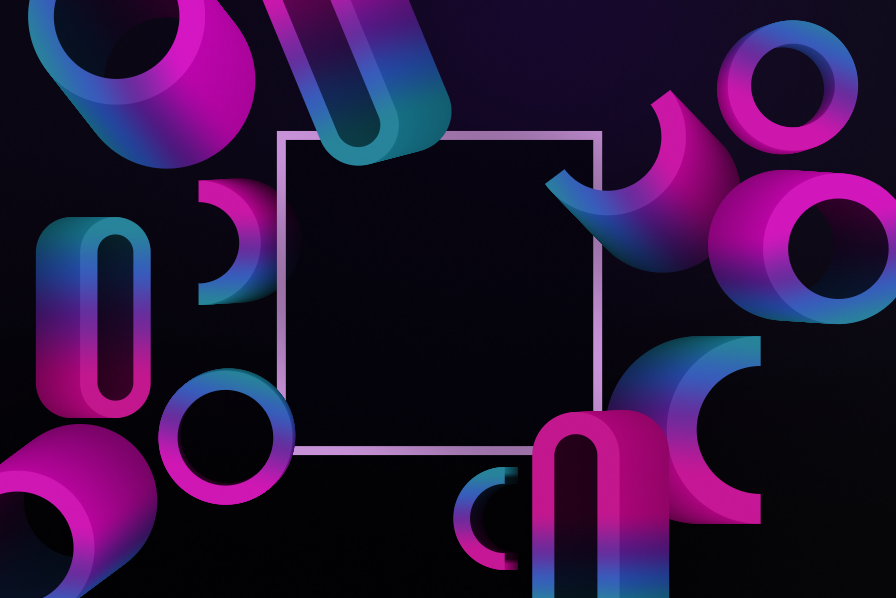
A Shadertoy shader for this background:

```glsl
// Neon-lit tubes, slots and half pipes float around a thin square frame.
// Each solid is a 2D ring profile swept along a short vector, painted as
// slices from back to front, with a pink-violet-blue-teal gradient across it.

const int SLICES = 32;
const float FACE_GAIN = 1.02;
const float FACE_LIFT = 0.07;
const float WALL_GAIN = 0.92;
const float GRAIN = 0.004;

const vec3 FUCHSIA = vec3(0.80, 0.02, 0.73);
const vec3 CRIMSON = vec3(0.70, 0.02, 0.42);
const vec3 VIOLET = vec3(0.35, 0.11, 0.57);
const vec3 BLUE = vec3(0.15, 0.31, 0.70);
const vec3 TEAL = vec3(0.09, 0.47, 0.56);
const vec3 NIGHT = vec3(0.038, 0.024, 0.075);
const vec3 TOP_GLOW = vec3(0.050, 0.005, 0.100);
const vec3 PANE = vec3(0.010, 0.007, 0.030);
const vec3 LILAC = vec3(0.74, 0.54, 0.80);

const vec2 FRAME_CENTER = vec2(0.735, 0.510);
const vec2 FRAME_HALF = vec2(0.272, 0.271);
const float FRAME_WIDTH = 0.015;
const vec2 NONE = vec2(0.0);

struct Tube {
    vec2 center;   // middle of the front face
    vec2 sweep;    // offset from front face to back face
    vec2 stretch;  // half spine of a slot, NONE for a ring
    vec2 cut;      // side kept of a half ring, NONE for a whole one
    vec2 tint;     // direction from pink to teal
    float radius;
    float hole;
    float warm;    // 0 fuchsia, 1 crimson
    float fade;    // darkening toward the back
    float bias;    // shift of the gradient toward teal
    float inner;   // brightness of the inner wall
};

float hash(vec2 p) {
    return fract(sin(dot(p, vec2(12.9898, 78.233))) * 43758.5453);
}

float coverage(float d) {
    return clamp(0.5 - d * iResolution.y, 0.0, 1.0);
}

float segmentDistance(vec2 p, vec2 a, vec2 b) {
    vec2 ab = b - a;
    float h = clamp(dot(p - a, ab) / max(dot(ab, ab), 1e-6), 0.0, 1.0);
    return length(p - a - ab * h);
}

float boxDistance(vec2 p, vec2 halfSize) {
    vec2 d = abs(p) - halfSize;
    return length(max(d, 0.0)) + min(max(d.x, d.y), 0.0);
}

vec3 neon(float t, float warm) {
    vec3 c = mix(FUCHSIA, CRIMSON, warm);
    c = mix(c, VIOLET, smoothstep(0.18, 0.56, t));
    c = mix(c, BLUE, smoothstep(0.48, 0.76, t));
    return mix(c, TEAL, smoothstep(0.70, 0.96, t));
}

void drawTube(inout vec3 col, vec2 p, Tube s) {
    // Skip pixels far from the swept body
    float extent = s.radius + length(s.stretch);
    if (segmentDistance(p, s.center, s.center + s.sweep) > extent + 0.01) return;

    float middle = 0.5 * (s.radius + s.hole);
    float halfWall = 0.5 * (s.radius - s.hole);
    for (int i = 0; i <= SLICES; i++) {
        float depth = 1.0 - float(i) / float(SLICES);
        vec2 q = p - s.center - s.sweep * depth;
        float r = segmentDistance(q, -s.stretch, s.stretch);
        float d = abs(r - middle) - halfWall;
        if (dot(s.cut, s.cut) > 0.0) d = max(d, -dot(q, s.cut));

        // Pale front face, lit outer wall, dark inner wall
        float outer = smoothstep(-0.4, 0.4, (r - middle) / halfWall);
        float wall = mix(s.inner, WALL_GAIN, outer) * (1.0 - s.fade * depth);
        vec3 ink = neon(0.5 + s.bias + 0.5 * dot(q, s.tint) / extent, s.warm);
        ink = i == SLICES ? ink * FACE_GAIN + FACE_LIFT * (1.0 - ink) : ink * wall;
        col = mix(col, ink, coverage(d));
    }
}

void mainImage(out vec4 fragColor, in vec2 fragCoord) {
    vec2 p = fragCoord / iResolution.y;

    // Dark backdrop with a violet glow at the top
    vec3 col = NIGHT * mix(0.15, 1.0, smoothstep(0.05, 0.85, p.y));
    vec2 g = p - vec2(0.92, 1.03);
    col += TOP_GLOW * exp(-6.0 * dot(g, g));
    col += vec3(0.018, 0.018, 0.022) * smoothstep(0.9, 1.5, p.x);

    // Half ring behind the frame, then pane and frame
    drawTube(col, p, Tube(vec2(0.332, 0.594), vec2(0.068, 0.004), NONE, vec2(1, 0), vec2(0, -1), 0.104, 0.068, 0.4, 0.75, -0.04, 0.2));
    float box = boxDistance(p - FRAME_CENTER, FRAME_HALF);
    col = mix(col, PANE + col * 0.3, coverage(box));
    vec3 bar = LILAC * (0.94 + 0.12 * sin(p.x * 9.0 + p.y * 13.0));
    col = mix(col, bar, coverage(abs(box + 0.5 * FRAME_WIDTH) - 0.5 * FRAME_WIDTH));

    // Right side: ring, half pipe, tube, half ring
    drawTube(col, p, Tube(vec2(1.326, 0.857), vec2(-0.018, -0.006), NONE, NONE, vec2(0.35, 0.8), 0.109, 0.070, 0.3, 0.3, -0.08, 0.8));
    drawTube(col, p, Tube(vec2(1.016, 0.771), vec2(0.092, -0.096), NONE, vec2(0.6, -0.8), vec2(-0.8, -0.5), 0.131, 0.090, 0.4, 0.6, -0.06, 0.2));
    drawTube(col, p, Tube(vec2(1.402, 0.584), vec2(-0.092, 0.006), NONE, NONE, vec2(0.25, -1), 0.126, 0.084, 0.1, 0.25, -0.09, 0.25));
    drawTube(col, p, Tube(vec2(1.272, 0.281), vec2(-0.103, 0), NONE, vec2(-1, 0), vec2(0.1, 1), 0.157, 0.107, 0.6, 0.45, -0.03, 0.2));

    // Bottom: small half ring and slot
    drawTube(col, p, Tube(vec2(0.844, 0.133), vec2(0.022, 0), NONE, vec2(-1, 0), vec2(0, 1), 0.086, 0.058, 0.6, 0.6, 0.0, 0.2));
    drawTube(col, p, Tube(vec2(0.963, 0.080), vec2(0.083, 0.003), vec2(0, 0.158), NONE, vec2(0, -2.2), 0.073, 0.036, 0.7, 0.15, 0.0, 0.2));

    // Left side: slot, ring, tubes and the tilted slot on top
    drawTube(col, p, Tube(vec2(0.193, 0.469), vec2(-0.074, 0), vec2(0, 0.109), NONE, vec2(0, 1), 0.059, 0.030, 0.7, 0.3, 0.0, 0.3));
    drawTube(col, p, Tube(vec2(0.377, 0.268), vec2(0.005, 0.004), NONE, NONE, vec2(0.25, 0.9), 0.112, 0.080, 0.2, 0.3, -0.03, 0.2));
    drawTube(col, p, Tube(vec2(0.029, 0.084), vec2(0.105, 0.078), NONE, NONE, vec2(-0.1, -1), 0.129, 0.094, 0.2, 0.35, -0.12, 0.2));
    drawTube(col, p, Tube(vec2(0.195, 0.973), vec2(0.084, -0.107), NONE, NONE, vec2(-0.9, -0.4), 0.148, 0.105, 0.0, 0.1, -0.07, 0.2));
    drawTube(col, p, Tube(vec2(0.537, 0.941), vec2(0.088, 0.023), vec2(-0.062, 0.150), NONE, vec2(0.5, -1.2), 0.068, 0.037, 0.3, 0.15, -0.04, 0.5));

    col += GRAIN * (hash(floor(p * 342.0)) - 0.5);
    fragColor = vec4(clamp(col, 0.0, 1.0), 1.0);
}
```
